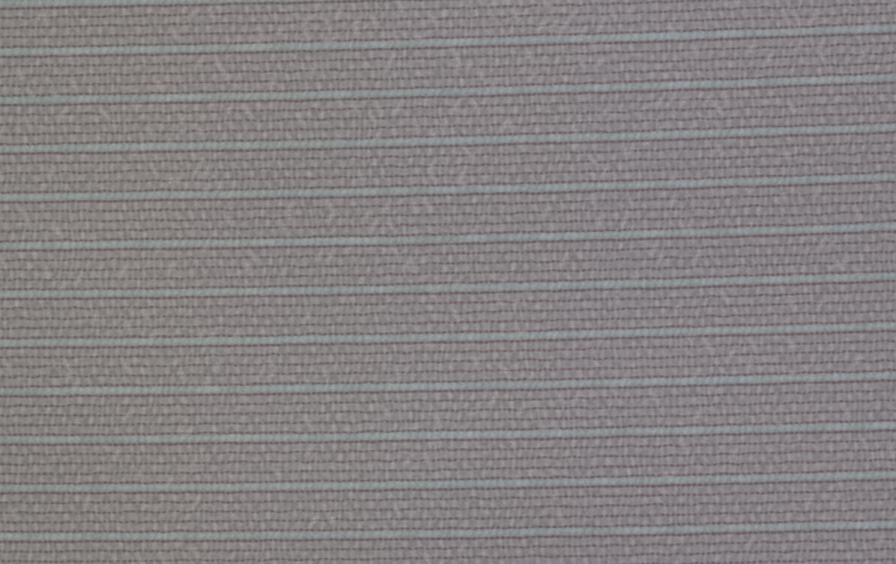
A Shadertoy shader for this texture:

```glsl
// Grey plain-woven cloth with slim pale blue cords running across it.
// A slightly tilted, bowed frame counts cords and rows; cosines shape the
// threads, and gradient noise adds wander, uneven yarn and soft grain.

#define CORDS 11.63        // cord spacings down the left edge
#define ROWS 5.0           // weave rows per cord spacing
#define WARPS 150.0        // upright threads across
#define TILT 0.0446        // rise of the cords from left to right
#define BOW 0.005          // sag of the cords at mid width
#define CORD_HALF 0.068    // half thickness in cord spacings
#define GROUND vec3(0.538, 0.523, 0.525)
#define GAP vec3(0.395, 0.360, 0.370)
#define CORD vec3(0.540, 0.570, 0.570)
#define GLINT_RATE 0.04
#define GRAIN 0.08

const float PI = 3.14159;

float hash(vec2 p) {
    vec3 q = fract(vec3(p.xyx) * 0.1031);
    q += dot(q, q.yzx + 33.33);
    return fract((q.x + q.y) * q.z);
}

float cornerSlope(vec2 cell, vec2 offset) {
    float a = 2.0 * PI * hash(cell);
    return dot(vec2(cos(a), sin(a)), offset);
}

// Gradient noise, roughly -0.7 to 0.7
float noise(vec2 p) {
    vec2 i = floor(p), f = fract(p);
    vec2 u = f * f * f * (f * (f * 6.0 - 15.0) + 10.0);
    vec2 e = vec2(1.0, 0.0);
    i += 100.0;
    return mix(mix(cornerSlope(i, f), cornerSlope(i + e, f - e), u.x),
               mix(cornerSlope(i + e.yx, f - e.yx), cornerSlope(i + 1.0, f - 1.0), u.x), u.y);
}

// x counts warp threads, y counts cords downwards from the top
vec2 clothFrame(vec2 uv) {
    float drop = 1.0 - uv.y - 0.0062 + TILT * uv.x - 4.0 * BOW * uv.x * (1.0 - uv.x);
    float k = drop / (1.0 / CORDS + 0.002 * uv.x);
    k += 0.015 * noise(vec2(uv.x * 14.0, k * 1.5));
    float c = uv.x * WARPS + 0.9 * noise(vec2(uv.x * 25.0, k * 1.3));
    return vec2(c, k);
}

vec3 groundWeave(vec2 cloth, vec2 uv) {
    float row = cloth.y * ROWS;
    row += 0.16 * noise(vec2(cloth.x * 0.45, row * 0.6));
    float fromRow = abs(row - round(row));
    float rib = cos(2.0 * PI * cloth.x);
    float checker = cos(PI * cloth.x) * cos(PI * row);

    // Rounded threads going over and under, each a little different
    float yarn = noise(vec2(cloth.x * 0.6, round(row) * 3.7));
    float slub = noise(vec2(cloth.x * 1.1, row * 1.3) + 17.0);
    vec3 col = GROUND * (1.0 + 0.045 * checker + 0.025 * rib + 0.05 * yarn + 0.11 * slub);

    // Thin dark dashes between rows, rosier in patches
    float patchy = noise(uv * vec2(5.0, 9.0) + 7.0);
    float dash = smoothstep(0.24, 0.5, fromRow) * (0.58 - 0.24 * rib + 0.45 * yarn);
    vec3 gapColor = GAP + vec3(0.025, -0.008, 0.0) * (0.4 + patchy);
    col = mix(col, gapColor, clamp(dash, 0.0, 0.9));

    // Scattered shiny crossings, denser near the upper middle
    vec2 cell = vec2(floor(cloth.x), floor(row));
    vec2 q = vec2(fract(cloth.x), fract(row)) - 0.5;
    vec2 toShine = uv - vec2(0.45, 0.85);
    float density = GLINT_RATE * (0.5 + 1.5 * exp(-5.0 * dot(toShine, toShine)));
    float glint = step(1.0 - density, hash(cell + 31.0)) * exp(-12.0 * dot(q, q));
    return col + 0.13 * glint;
}

vec3 cordShade(vec2 cloth, float d) {
    float across = d / CORD_HALF;
    float bead = cos(2.0 * PI * (cloth.x * 0.75 + 0.12 * across));
    float uneven = noise(vec2(cloth.x * 0.35, round(cloth.y) * 5.3));
    float roundness = 1.03 - 0.08 * across * across - 0.03 * across;
    return CORD * roundness * (1.0 + 0.035 * bead + 0.09 * uneven);
}

void mainImage(out vec4 fragColor, in vec2 fragCoord) {
    vec2 uv = fragCoord / iResolution.xy;
    vec2 cloth = clothFrame(uv);
    float d = cloth.y - round(cloth.y);
    float aa = max(CORDS / iResolution.y, 0.025);

    vec3 col = groundWeave(cloth, uv);

    // Broken shadow beside each cord, deeper below it
    float below = exp(-pow((d - 0.105) / 0.028, 2.0));
    float above = exp(-pow((d + 0.105) / 0.025, 2.0));
    float broken = 0.8 - 0.2 * cos(2.0 * PI * cloth.x) + 0.4 * noise(cloth * vec2(0.4, 3.0));
    col = mix(col, GAP, (0.60 * below + 0.18 * above) * broken);

    // Cord with a softly beaded edge
    float halfWidth = CORD_HALF + 0.010 * cos(1.5 * PI * cloth.x);
    float cover = 1.0 - smoothstep(halfWidth - aa, halfWidth + aa, abs(d));
    col = mix(col, cordShade(cloth, d), 0.92 * cover);

    // Fine grain, then broad lighting from warm left to cool right
    col *= 1.0 + GRAIN * (noise(uv * vec2(300.0, 190.0)) + 0.4 * noise(uv * vec2(90.0, 120.0)));
    col *= mix(vec3(1.0, 0.997, 0.972), vec3(0.997, 0.988, 1.010), smoothstep(0.0, 0.8, uv.x));
    vec2 edge = uv - vec2(0.55, 0.55);
    col *= 1.02 - 0.07 * dot(edge, edge) + 0.025 * noise(uv * 2.5 + 3.0);
    fragColor = vec4(clamp(col, 0.0, 1.0), 1.0);
}
```
